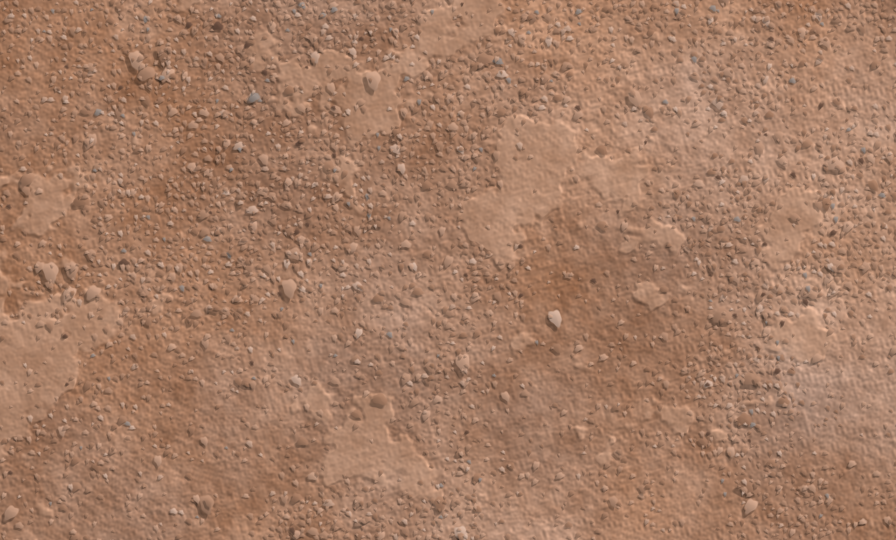
Write a Shadertoy shader that draws this texture.

```glsl
// Dry reddish-brown earth: mottled soil with crisp lit grain, flaking crust plates
// and patches of scattered gravel. Soil and crust are value-noise height fields
// shaded by a slope difference; pebbles are jittered cells with cast shadows.

const vec2 LIGHT = vec2(0.6, 0.8);                  // direction towards the light
const vec3 SOIL = vec3(0.645, 0.488, 0.394);
const vec3 ORANGE_SHIFT = vec3(0.020, -0.004, -0.024);
const vec3 CRUST = vec3(0.715, 0.555, 0.455);
const vec3 PALE_STONE = vec3(0.80, 0.68, 0.61);
const vec3 GREY_STONE = vec3(0.57, 0.53, 0.51);
const vec3 DARK_STONE = vec3(0.38, 0.28, 0.23);
const float SOFTNESS = 0.0022;                      // edge width, canvas heights

float hash(vec2 p) {
    return fract(sin(dot(p, vec2(127.1, 311.7))) * 43758.5453);
}

float noise(vec2 p) {
    vec2 cell = floor(p);
    vec2 f = fract(p);
    f = f * f * (3.0 - 2.0 * f);
    float low = mix(hash(cell), hash(cell + vec2(1, 0)), f.x);
    float high = mix(hash(cell + vec2(0, 1)), hash(cell + vec2(1, 1)), f.x);
    return mix(low, high, f.y);
}

// Fractal noise, normalised to 0..1
float fbm(vec2 p, int octaves, float gain) {
    float sum = 0.0, total = 0.0, amp = 1.0;
    for (int i = 0; i < octaves; i++) {
        sum += amp * noise(p);
        total += amp;
        amp *= gain;
        p = mat2(1.6, 1.2, -1.2, 1.6) * p + 17.3;
    }
    return sum / total;
}

// Raised plates with ragged, cracked borders
float crust(vec2 p) {
    float field = fbm(p * 3.1 + vec2(4.7, 9.2), 6, 0.62);
    return smoothstep(0.605, 0.635, field);
}

// Fine granular height of the loose soil
float grain(vec2 p) {
    return fbm(p * 48.0, 3, 0.95);
}

// Chance of gravel: patchy, thicker towards the top, thin on the plates
float gravel(vec2 p) {
    float patches = fbm(p * 3.6 + 31.0, 3, 0.55) + 0.16 * (p.y - 0.5);
    return mix(0.22, 0.95, smoothstep(0.38, 0.64, patches)) * (1.0 - 0.75 * crust(p));
}

vec3 stoneColour(float pick, float tone) {
    vec3 colour = SOIL + 0.04 + 0.17 * (tone - 0.5);
    colour = mix(colour, PALE_STONE, step(0.84, pick) * (0.5 + 0.5 * tone));
    colour = mix(colour, GREY_STONE, step(0.955, pick));
    return mix(colour, DARK_STONE, step(0.98, pick));
}

// Signed distance to a squashed, angular pebble
float pebble(vec2 q, float radius, float turn) {
    float c = cos(turn), s = sin(turn);
    q = mat2(c, -s, s, c) * q * vec2(0.85, 1.2);
    float angle = atan(q.y, q.x + 1e-5);
    return length(q) * (1.0 + 0.12 * sin(3.0 * angle + turn) + 0.07 * sin(5.0 * angle)) - radius;
}

// Lays one size class of pebbles over the ground
vec3 addPebbles(vec3 ground, vec2 p, float cells, float amount, float seed) {
    vec2 home = floor(p * cells);
    float soft = SOFTNESS * cells;
    for (int j = -1; j <= 1; j++)
    for (int i = -1; i <= 1; i++) {
        vec2 cell = home + vec2(i, j);
        vec2 key = cell + seed;
        vec2 centre = cell + 0.2 + 0.6 * vec2(hash(key), hash(key + 57.0));
        if (hash(key + 113.0) > amount * gravel(centre / cells)) continue;

        float size = hash(key + 171.0);
        float radius = mix(0.18, 0.42, size * size);
        float turn = 6.283 * hash(key + 229.0);
        vec2 q = p * cells - centre;
        float shade = pebble(q + LIGHT * radius * 0.75, radius, turn);
        float body = pebble(q, radius, turn);
        vec3 stone = stoneColour(hash(key + 283.0), hash(key + 341.0));
        stone *= 1.0 + 0.16 * clamp(dot(q, LIGHT) / radius, -1.0, 1.0);

        ground *= 1.0 - 0.28 * (1.0 - smoothstep(-soft, soft, shade));
        ground = mix(ground, stone, 0.85 * (1.0 - smoothstep(-soft, soft, body)));
    }
    return ground;
}

void mainImage(out vec4 fragColor, in vec2 fragCoord) {
    vec2 p = fragCoord / iResolution.y;

    // Mottled soil with drifting warmth
    float patches = fbm(p * 2.6 + 12.0, 4, 0.55) - 0.5;
    float mottle = fbm(p * 17.0 + 3.0, 4, 0.75) - 0.5;
    vec3 colour = SOIL + 0.23 * patches + 0.19 * mottle;
    colour += ORANGE_SHIFT * (fbm(p * 4.0 + 51.0, 3, 0.5) - 0.5) * 2.4;

    // Crust plates: paler tops, lit and shadowed rims
    float plate = crust(p);
    colour = mix(colour, CRUST + 0.16 * mottle, 0.7 * plate);
    colour *= 1.0 + 0.20 * (plate - crust(p + LIGHT * 0.006));

    // Fine grain relief, calmer on the plates
    float slope = grain(p) - grain(p + LIGHT * 0.0045);
    colour *= 1.0 + slope * mix(0.62, 0.36, plate);

    // Gravel from coarse to fine
    colour = addPebbles(colour, p, 25.0, 0.13, 7.0);
    colour = addPebbles(colour, p, 46.0, 0.50, 19.0);
    colour = addPebbles(colour, p, 78.0, 0.75, 43.0);

    fragColor = vec4(clamp(colour, 0.0, 1.0), 1.0);
}
```
